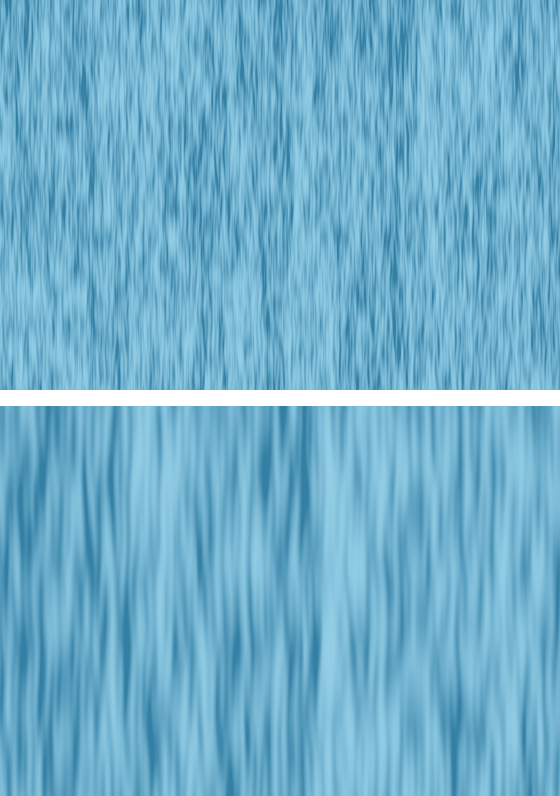
Top: the whole. Bottom: its middle third, enlarged.
Write a Shadertoy shader that draws this texture.

```glsl
// Blue brushed fibres: crisp vertical strands over broad, faint streaks.
// Stretched octaves of gradient noise are summed, normalised to unit spread
// and mapped to a dark-to-light blue ramp; a slight warp makes strands waver.

const vec3  DEEP_BLUE  = vec3(0.205, 0.500, 0.645);
const vec3  PALE_BLUE  = vec3(0.580, 0.808, 0.903);
const int   OCTAVES    = 6;
const float BASE_FREQ  = 6.5;    // broadest streaks per canvas height
const float LACUNARITY = 1.94;   // width ratio between octaves
const float GAIN       = 1.27;   // finer octaves grow stronger
const float BROAD_STRETCH = 7.0; // length over width of the streaks
const float FINE_STRETCH  = 13.0;// length over width of the strands
const float WAVER      = 0.0022; // sideways drift of the strands
const vec2  WAVER_FREQ = vec2(30.0, 14.0);
const float NOISE_SPREAD = 0.21; // standard deviation of gradientNoise
const float TONE_MEAN  = 0.630;
const float TONE_SPREAD = 0.208;
const float TONE_SKEW  = 0.030;  // lengthens the dark tail
const float TOP_SHADE  = 0.25;   // extra depth near the upper edge

// Integer hash of a lattice point, returned as an angle.
float hashAngle(ivec2 cell) {
    uvec2 q = uvec2(cell) * uvec2(1597u, 3813u);
    uint h = (q.x ^ (q.y * 2531u)) * 747796u + 28913u;
    h = (h ^ (h >> 15)) * 732445u;
    h = (h ^ (h >> 13)) * 97531u;
    h ^= h >> 16;
    return float(h & 65535u) / 65536.0 * 6.28319;
}

float cornerSlope(ivec2 cell, vec2 offset) {
    float angle = hashAngle(cell);
    return dot(vec2(cos(angle), sin(angle)), offset);
}

float gradientNoise(vec2 p) {
    vec2 base = floor(p);
    vec2 f = p - base;
    vec2 blend = f * f * f * (f * (f * 6.0 - 15.0) + 10.0);
    ivec2 c = ivec2(base);
    float low = mix(cornerSlope(c, f),
                    cornerSlope(c + ivec2(1, 0), f - vec2(1, 0)), blend.x);
    float high = mix(cornerSlope(c + ivec2(0, 1), f - vec2(0, 1)),
                     cornerSlope(c + ivec2(1, 1), f - vec2(1, 1)), blend.x);
    return mix(low, high, blend.y);
}

// Sum of stretched octaves with zero mean and unit spread.
float fibres(vec2 p) {
    float sum = 0.0, power = 0.0;
    float freq = BASE_FREQ, amp = 1.0;
    for (int i = 0; i < OCTAVES; i++) {
        float level = float(i) / float(OCTAVES - 1);
        float stretch = mix(BROAD_STRETCH, FINE_STRETCH, level);
        vec2 shift = vec2(17.3, 41.7) * float(i + 1);
        // Fade strands that are too thin for the pixel grid.
        float visible = smoothstep(0.8, 1.8, iResolution.y / freq);
        sum += amp * visible * gradientNoise(p * vec2(freq, freq / stretch) + shift);
        power += amp * amp;
        freq *= LACUNARITY;
        amp *= GAIN;
    }
    return sum / (NOISE_SPREAD * sqrt(power));
}

void mainImage(out vec4 fragColor, in vec2 fragCoord) {
    vec2 p = fragCoord / iResolution.y;

    // Strands
    vec2 wavered = p;
    wavered.x += WAVER * gradientNoise(p * WAVER_FREQ + 90.0);
    float n = fibres(wavered);
    n -= TOP_SHADE * smoothstep(0.65, 1.0, p.y);

    // Colour ramp
    float tone = TONE_MEAN + TONE_SPREAD * n - TONE_SKEW * n * n;
    vec3 colour = mix(DEEP_BLUE, PALE_BLUE, clamp(tone, 0.0, 1.0));
    fragColor = vec4(colour, 1.0);
}
```
